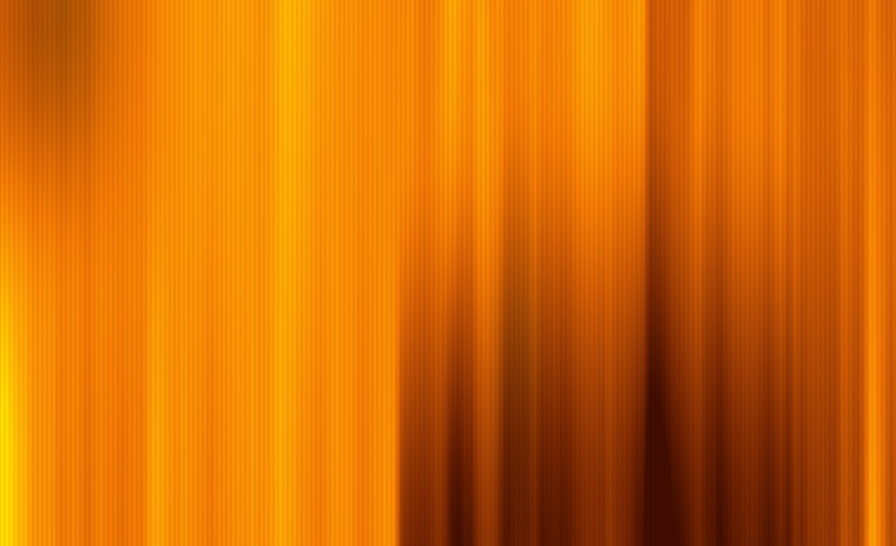
This background is drawn by a WebGL 1 fragment shader. Its source:

```glsl
precision highp float;

uniform vec2 u_resolution;

const float TAU = 6.2831853;
const float BASE_TONE = 0.75;
const float SHADOW_EDGE = 0.443;
const float SHADOW_DEPTH = 0.58;
const float STREAK_LEFT = 0.30;
const float STREAK_RIGHT = 0.50;
const float STREAK_SCALE = 19.0;
const float LINE_COUNT = 190.0;
const float LINE_DEPTH = 0.08;

const vec3 UMBER = vec3(0.25, 0.05, 0.00);
const vec3 BROWN = vec3(0.47, 0.15, 0.01);
const vec3 RUST = vec3(0.62, 0.24, 0.02);
const vec3 COPPER = vec3(0.80, 0.35, 0.02);
const vec3 ORANGE = vec3(0.94, 0.47, 0.02);
const vec3 AMBER = vec3(0.97, 0.56, 0.02);
const vec3 GOLD = vec3(0.99, 0.65, 0.02);
const vec3 YELLOW = vec3(1.00, 0.84, 0.00);

float hash(vec2 p) {
  return fract(sin(dot(p, vec2(127.1, 311.7))) * 43758.5453);
}

float noise(vec2 p) {
  vec2 cell = floor(p);
  vec2 f = fract(p);
  f = f * f * (3.0 - 2.0 * f);
  float low = mix(hash(cell), hash(cell + vec2(1.0, 0.0)), f.x);
  float high = mix(hash(cell + vec2(0.0, 1.0)), hash(cell + vec2(1.0, 1.0)), f.x);
  return mix(low, high, f.y);
}

// Soft band around a centre
float band(float x, float centre, float width) {
  float d = (x - centre) / width;
  return exp(-d * d);
}

float ramp01(float from, float to, float t) {
  return clamp((t - from) / (to - from), 0.0, 1.0);
}

// Vertical streaks, centred on zero, drifting slowly with height
float streaks(vec2 uv) {
  float sum = 0.0;
  float weight = 0.42;
  float scale = STREAK_SCALE;
  for (int i = 0; i < 4; i++) {
    vec2 p = vec2(uv.x * scale + 7.3, uv.y * 0.6 + float(i) * 5.0);
    sum += weight * (noise(p) - 0.5);
    scale *= 1.9;
    weight *= 0.75;
  }
  return sum;
}

// Broad areas of light and shade
float lighting(vec2 uv) {
  float right = smoothstep(SHADOW_EDGE - 0.006, SHADOW_EDGE + 0.008, uv.x);
  float farRight = smoothstep(0.86, 0.92, uv.x);
  float rim = band(uv.x, 0.975, 0.012) * (1.0 - 0.6 * uv.y);
  float lowered = 1.0 - smoothstep(0.1, 0.8, uv.y);
  float raggedY = uv.y + 0.16 * (noise(vec2(uv.x * 38.0, 3.0)) - 0.5);
  float fall = 1.0 - smoothstep(-0.05, 0.85, raggedY);

  float tone = BASE_TONE;
  tone -= SHADOW_DEPTH * right * fall * (1.0 - 0.55 * farRight) * (1.0 - rim);
  tone -= 0.17 * farRight * (1.0 - rim);
  tone -= 0.27 * smoothstep(0.715, 0.728, uv.x) * (1.0 - smoothstep(0.735, 0.785, uv.x));
  tone -= 0.12 * band(uv.x, 0.81, 0.02);
  tone -= 0.32 * band(uv.x, 0.05, 0.09) * smoothstep(0.4, 1.0, uv.y);
  tone += 0.34 * band(uv.x, 0.0, 0.025) * lowered;
  tone += 0.12 * band(uv.x, 0.175, 0.012) * lowered;
  tone -= 0.09 * band(uv.x, 0.235, 0.03) * lowered;
  tone += 0.16 * band(uv.x, 0.325, 0.022);
  tone += 0.08 * band(uv.x, 0.28, 0.12) * uv.y;
  tone += 0.14 * band(uv.x, 0.505, 0.01) * smoothstep(0.1, 0.6, uv.y);

  float contrast = mix(STREAK_LEFT * (0.6 + 0.7 * lowered), STREAK_RIGHT, right);
  return tone + streaks(uv) * contrast;
}

vec3 palette(float t) {
  vec3 c = mix(UMBER, BROWN, ramp01(0.00, 0.20, t));
  c = mix(c, RUST, ramp01(0.20, 0.35, t));
  c = mix(c, COPPER, ramp01(0.35, 0.53, t));
  c = mix(c, ORANGE, ramp01(0.53, 0.69, t));
  c = mix(c, AMBER, ramp01(0.69, 0.80, t));
  c = mix(c, GOLD, ramp01(0.80, 0.91, t));
  return mix(c, YELLOW, ramp01(0.91, 1.08, t));
}

void main() {
  vec2 uv = gl_FragCoord.xy / u_resolution;
  vec3 color = palette(lighting(uv));

  // Faint olive cast in the central shade and the upper left corner
  float olive = band(uv.x, 0.58, 0.025) * band(uv.y, 0.3, 0.25);
  olive += band(uv.x, 0.07, 0.05) * smoothstep(0.6, 1.0, uv.y);
  color *= mix(vec3(1.0), vec3(0.92, 1.05, 1.0), olive);

  // Fine ribbing, faded where the canvas is too small to resolve it
  float pixelsPerLine = u_resolution.x / LINE_COUNT;
  float rib = 0.5 * cos(TAU * LINE_COUNT * uv.x);
  color *= 1.0 - LINE_DEPTH * rib * smoothstep(1.8, 2.5, pixelsPerLine);

  gl_FragColor = vec4(color, 1.0);
}
```
